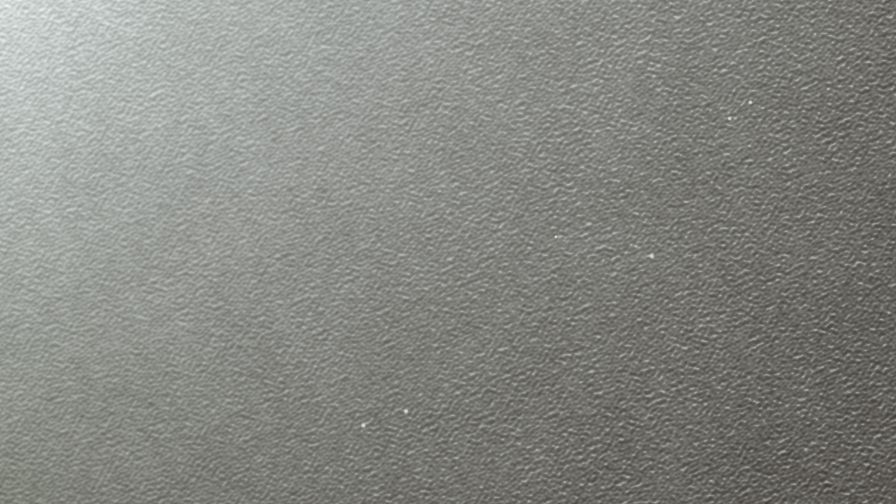
Reproduce this texture procedurally as a Shadertoy shader.

```glsl
// Fine-grained grey plastic sheet under soft light from the upper left.
// A bilinear light falloff carries fine pebbled relief from gradient noise,
// which breaks into bright sparkles on the dark side, plus a few glints.

const vec3 SHADOW_GREY = vec3(0.37, 0.36, 0.34);
const vec3 LIGHT_GREY = vec3(0.71, 0.73, 0.72);
const vec3 GLINT_WHITE = vec3(0.93, 0.94, 0.91);
const int GLINT_COUNT = 6;

vec2 hash2(vec2 cell) {
    vec3 v = fract(cell.xyx * vec3(0.1031, 0.1030, 0.0973));
    v += dot(v, v.yzx + 33.33);
    return fract((v.xx + v.yz) * v.zy);
}

mat2 rotation(float angle) {
    float c = cos(angle), s = sin(angle);
    return mat2(c, -s, s, c);
}

// Slope of one lattice corner, as seen from an offset
float cornerSlope(vec2 cell, vec2 offset) {
    float angle = 6.28318 * hash2(cell).x;
    return dot(vec2(cos(angle), sin(angle)), offset);
}

float gradientNoise(vec2 p) {
    vec2 cell = floor(p), f = fract(p);
    vec2 w = f * f * f * (f * (f * 6.0 - 15.0) + 10.0);
    vec2 e = vec2(1.0, 0.0);
    float low = mix(cornerSlope(cell, f), cornerSlope(cell + e, f - e), w.x);
    float high = mix(cornerSlope(cell + e.yx, f - e.yx),
                     cornerSlope(cell + e.xx, f - e.xx), w.x);
    return mix(low, high, w.y);
}

// Pebbled surface height: fine grains over wider, turned bumps
float grainHeight(vec2 p) {
    return gradientNoise(p + 400.0)
         + 0.5 * gradientNoise(rotation(0.9) * p * 0.6 + 610.0);
}

// Height difference along the light, plus a little of the height itself
float grainRelief(vec2 p, float tilt, vec2 density) {
    vec2 q = rotation(tilt) * p * density;
    float height = grainHeight(q);
    return height - grainHeight(q + vec2(0.1, 0.55)) + 0.4 * height;
}

// Smooth light falloff over the sheet
float sheetLight(vec2 uv, float aspect) {
    float top = mix(0.765, 0.44, uv.x);
    float bottom = mix(0.51, 0.365, uv.x);
    float cornerDistance = length((uv - vec2(0.0, 1.0)) * vec2(aspect, 1.0));
    return mix(bottom, top, uv.y) + 0.07 * exp(-5.0 * cornerDistance);
}

// Faint uneven patches of several sizes
float mottling(vec2 p) {
    return 0.02 * gradientNoise(p * 7.0 + 50.0)
         + 0.035 * gradientNoise(rotation(0.5) * p * 32.0 + 90.0);
}

// Sparse bright specks scattered over the sheet
float glints(vec2 p, float aspect) {
    float sum = 0.0;
    for (int i = 0; i < GLINT_COUNT; i++) {
        vec2 seed = hash2(vec2(float(i) * 7.0 + 3.0, 41.0));
        vec2 center = vec2(aspect * mix(0.35, 1.0, seed.x), seed.y);
        float radius = mix(0.004, 0.007, hash2(seed * 91.0).x);
        sum += 1.0 - smoothstep(0.15 * radius, radius, length(p - center));
    }
    return min(sum, 1.0);
}

void mainImage(out vec4 fragColor, in vec2 fragCoord) {
    vec2 uv = fragCoord / iResolution.xy;
    vec2 p = fragCoord / iResolution.y;
    float aspect = iResolution.x / iResolution.y;

    // Broad light with faint mottling
    float tone = sheetLight(uv, aspect) + mottling(p);

    // Grain: stronger, with isolated sparkles, towards the dark side
    float relief = grainRelief(p, 0.4, vec2(112.0, 136.0));
    float darkSide = smoothstep(0.1, 1.0, uv.x + 0.25 * (0.5 - uv.y));
    tone += mix(0.085, 0.115, darkSide) * relief;
    tone += mix(0.02, 0.12, darkSide) * smoothstep(0.3, 1.0, relief);

    // Warm shadows to cool lights, slightly olive at the lower left
    float level = (tone - SHADOW_GREY.r) / (LIGHT_GREY.r - SHADOW_GREY.r);
    vec3 color = mix(SHADOW_GREY, LIGHT_GREY, level);
    color += vec3(-0.005, 0.005, -0.02) * exp(-3.0 * length(p));

    color = mix(color, GLINT_WHITE, 0.8 * glints(p, aspect));
    fragColor = vec4(clamp(color, 0.0, 1.0), 1.0);
}
```
